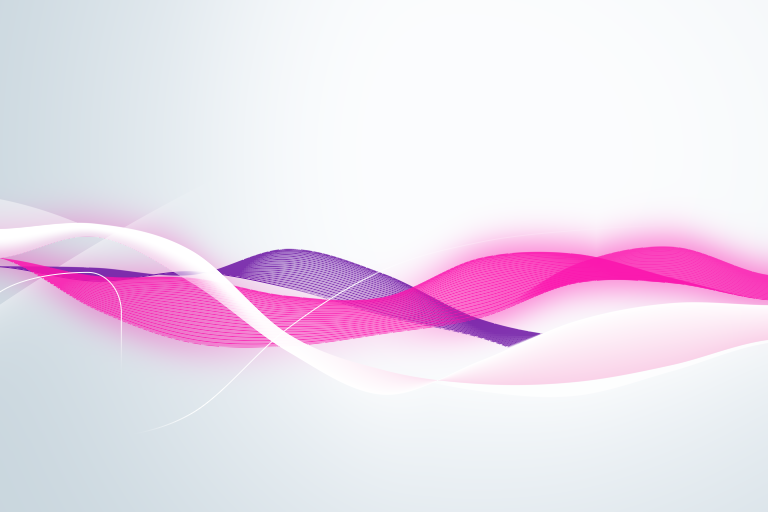
This background is drawn by a Shadertoy shader. Its source:

```glsl
const vec3 PALE = vec3(0.97, 0.98, 0.99);
const vec3 SLATE = vec3(0.79, 0.84, 0.87);
const vec3 WHITE = vec3(1.0);
const vec3 MAGENTA = vec3(0.98, 0.08, 0.68);
const vec3 BLUSH = vec3(0.98, 0.82, 0.91);
const vec3 VIOLET = vec3(0.42, 0.08, 0.64);
const vec2 LIGHT = vec2(0.9, 0.7);
const vec2 LOOP_CENTER = vec2(0.172, 0.39);
const float ASPECT = 1.5;
const float LINE_WIDTH = 0.0019;
const float PINK_LINES = 24.0;
const float VIOLET_LINES = 21.0;
const float GLOW_SIZE = 0.055;

// Heights of the ribbon edges at nine even steps across the canvas
const float SILK_A[9] = float[9](.496, .537, .447, .313, .229, .295, .373, .408, .404);
const float SILK_B[9] = float[9](.553, .563, .510, .348, .277, .250, .254, .287, .336);
const float SILK_HEM[9] = float[9](.553, .563, .510, .348, .277, .236, .227, .275, .330);
const float PINK_TOP[9] = float[9](.496, .461, .457, .422, .420, .496, .504, .457, .414);
const float PINK_LOW[9] = float[9](.496, .395, .330, .324, .348, .379, .447, .447, .414);
const float PINK_CREST[9] = float[9](.496, .395, .330, .324, .348, .379, .484, .518, .463);
const float VIOLET_TOP[9] = float[9](.480, .477, .463, .514, .465, .377, .340, .336, .336);
const float VIOLET_LOW[9] = float[9](.479, .451, .469, .438, .383, .340, .277, .270, .270);
const float STRAND[9] = float[9](.140, .141, .193, .359, .473, .527, .550, .560, .560);

// Smooth cubic through the edge heights, u from 0 to 1
float curve(float k[9], float u) {
    float s = clamp(u, 0.0, 0.9999) * 8.0;
    int i = int(s);
    float f = fract(s);
    float a = k[max(i - 1, 0)], b = k[i], c = k[i + 1], d = k[min(i + 2, 8)];
    return b + 0.5 * f * (c - a + f * (2.0 * a - 5.0 * b + 4.0 * c - d
             + f * (3.0 * (b - c) + d - a)));
}

float slope(float f) {
    return max(length(vec2(dFdx(f), dFdy(f))), 1e-5);
}

// Antialiased line from a field value and its change per pixel
float stroke(float f, float grad) {
    float halfWidth = 0.5 * LINE_WIDTH * iResolution.y;
    return clamp(halfWidth + 0.5 - abs(f) / grad, 0.0, min(1.0, 2.0 * halfWidth));
}

float band(float y, float a, float b) {
    float px = 1.0 / iResolution.y;
    float inside = min(y - min(a, b), max(a, b) - y);
    return smoothstep(-0.7 * px, 0.7 * px, inside);
}

float across(float y, float a, float b) {
    return clamp((y - a) / (b - a + 1e-5), 0.0, 1.0);
}

// Fine lines between two edges, packed closer near the first
float threads(float y, float a, float b, float count, float packing) {
    float k = count * pow(across(y, a, b), packing);
    float grad = slope(k);
    float dense = min(1.0, LINE_WIDTH * iResolution.y * grad);
    return max(stroke(fract(k + 0.5) - 0.5, grad), dense) * band(y, a, b);
}

void mainImage(out vec4 fragColor, in vec2 fragCoord) {
    vec2 uv = fragCoord / iResolution.xy;
    vec2 p = uv * vec2(ASPECT, 1.0);
    float x = p.x, y = p.y;

    float silkA = curve(SILK_A, uv.x), silkB = curve(SILK_B, uv.x);
    float hem = curve(SILK_HEM, uv.x);
    float pinkTop = curve(PINK_TOP, uv.x), pinkLow = curve(PINK_LOW, uv.x);
    float crest = curve(PINK_CREST, uv.x);
    float violetTop = curve(VIOLET_TOP, uv.x), violetLow = curve(VIOLET_LOW, uv.x);

    // Backdrop with off-centre light
    vec2 away = p - LIGHT;
    away *= vec2(away.x > 0.0 ? 0.65 : 1.0, 0.8);
    vec3 col = mix(PALE, SLATE, smoothstep(0.15, 1.1, length(away)));

    // Soft glows
    float under = max(min(silkA, hem) - y, 0.0);
    col = mix(col, WHITE, 0.5 * exp(-under * 12.0) * smoothstep(0.3, 0.8, x));
    float gap = max(max(pinkLow - y, y - max(pinkTop, crest)), 0.0) / GLOW_SIZE;
    float strength = 0.1 + 0.3 * smoothstep(0.72, 1.0, x) + 0.2 * smoothstep(0.65, 0.2, x);
    col = mix(col, MAGENTA, strength * exp(-gap * (0.7 + gap)));
    float rise = max(y - silkB, 0.0) / GLOW_SIZE;
    col = mix(col, MAGENTA, 0.2 * exp(-rise * (1.0 + rise)) * smoothstep(0.5, 0.3, x) * step(silkA, y));

    // Faint veils at the left
    float veil = 0.405 + x * (0.67 - 0.2 * x);
    float veilFade = smoothstep(0.45, 0.2, x);
    col = mix(col, WHITE, 0.4 * veilFade * band(y, veil, veil - 0.3) * exp(-abs(veil - y) * 18.0));
    float shoulder = 0.611 - x * (0.2 + 0.7 * x);
    col = mix(col, WHITE, 0.45 * band(y, shoulder, silkB) * step(silkB, shoulder));

    // Violet ribbon with a slanted end
    float tail = smoothstep(0.0, 0.015, 1.065 - 2.5 * (0.348 - y) - x);
    float violetFill = (0.16 + 0.5 * smoothstep(0.35, 0.1, x)) * band(y, violetTop, violetLow);
    float violetLines = 0.85 * threads(y, violetTop, violetLow, VIOLET_LINES, 0.75);
    float lowerEdge = stroke(y - violetLow, slope(y - violetLow)) * smoothstep(0.7, 0.5, x);
    col = mix(col, VIOLET, tail * max(max(violetFill, violetLines), lowerEdge));

    // Pink ribbon and its second fold
    float solid = 0.2 + 0.28 * smoothstep(0.8, 1.4, x);
    float fold = smoothstep(0.98, 1.08, x);
    col = mix(col, MAGENTA, solid * band(y, pinkTop, pinkLow));
    col = mix(col, MAGENTA, 0.8 * threads(y, pinkTop, pinkLow, PINK_LINES, 0.7));
    col = mix(col, MAGENTA, fold * 0.4 * band(y, crest, pinkLow));
    col = mix(col, MAGENTA, fold * 0.6 * threads(y, crest, pinkLow, PINK_LINES, 0.8));

    // White silk ribbon, blushing along one edge
    col = mix(col, WHITE, 0.75 * band(y, silkB, hem) * smoothstep(0.8, 0.9, x));
    float t = across(y, silkA, silkB);
    vec3 silk = mix(WHITE, BLUSH, t * smoothstep(0.5, 1.05, x));
    float opacity = mix(mix(0.5, 1.0, smoothstep(0.0, 0.7, t)), 0.97, smoothstep(0.35, 0.55, x));
    col = mix(col, silk, opacity * band(y, silkA, silkB));

    // Thin white strands
    float strand = y - curve(STRAND, uv.x);
    float strandFade = smoothstep(0.25, 0.4, x) * (1.0 - 0.75 * smoothstep(0.7, 0.8, x)) * smoothstep(1.4, 0.9, x);
    col = mix(col, WHITE, strandFade * stroke(strand, slope(strand)));
    vec2 q = p - LOOP_CENTER;
    float ring = length(vec2(q.x / (q.x > 0.0 ? 0.065 : 0.2), max(q.y, 0.0) / 0.078)) - 1.0;
    float ringFade = smoothstep(-0.13, 0.0, q.y) * (q.x > 0.0 ? 1.0 : step(0.0, q.y));
    col = mix(col, WHITE, ringFade * stroke(ring, slope(ring)));

    fragColor = vec4(col, 1.0);
}
```
